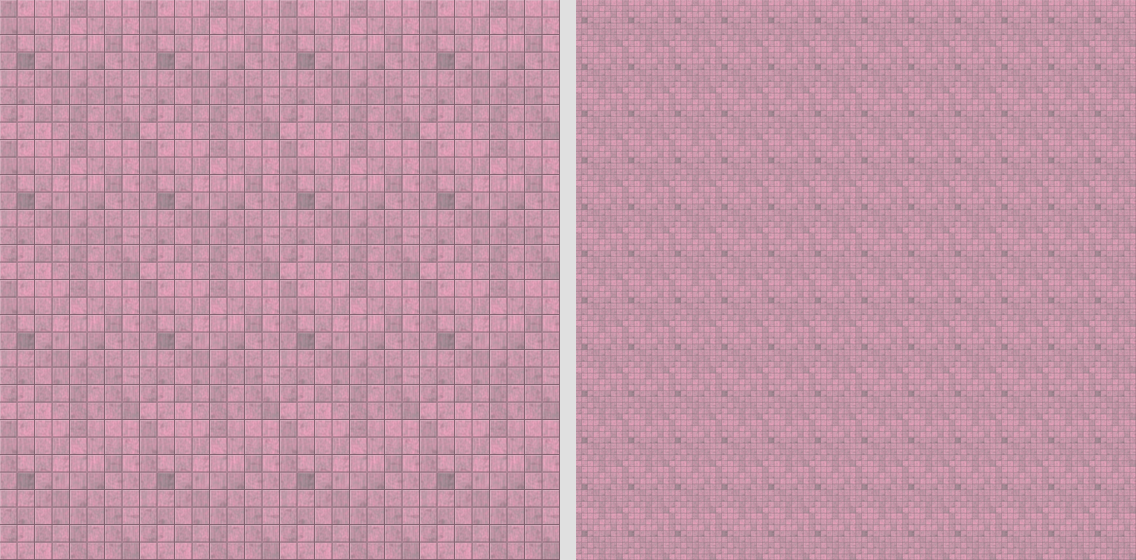
Left: one tile. Right: repeated 3 by 3.
Reproduce this texture procedurally as a Shadertoy shader.

```glsl
// Rose mosaic of small square tiles with bevelled joints and brushed, faded faces.
// An 8 x 8 block of tiles repeats over the canvas; each tile draws its own tone,
// blotches and vertical grain from gradient noise that wraps with the block.

#define TILES 32.0               // tiles across and down
#define BLOCK 8.0                // tiles per repeating block
#define DARK_WIDTH 0.052         // joint shadow, in tiles
#define LIGHT_WIDTH 0.045        // bevel highlight, in tiles
#define DARK_CELL vec2(1.0, 4.0) // most weathered tile of the block
#define GRAIN 0.13               // brightness of the grain
#define PINK vec3(0.850, 0.600, 0.692)
#define FADED vec3(0.700, 0.590, 0.635)
#define JOINT vec3(0.460, 0.345, 0.395)
#define BEVEL vec3(0.880, 0.755, 0.805)

// Two random values in 0..1 for a whole-numbered, non-negative point
vec2 hash2(vec2 cell) {
    uvec2 v = uvec2(cell) * 1664525u + 1013904223u;
    v.x += v.y * 1664525u;
    v.y += v.x * 1664525u;
    v ^= v >> 16u;
    v.x += v.y * 1664525u;
    v.y += v.x * 1664525u;
    v ^= v >> 16u;
    return vec2(v & 65535u) / 65535.0;
}

// Dot of a random unit gradient with the offset from its lattice corner
float corner(vec2 lattice, vec2 offset, vec2 period) {
    float angle = 6.28319 * hash2(mod(lattice, period)).x;
    return dot(vec2(cos(angle), sin(angle)), offset);
}

// Gradient noise with a given number of lattice cells per tile
float noise(vec2 p, vec2 frequency) {
    vec2 period = BLOCK * frequency;
    p *= frequency;
    vec2 i = floor(p), f = fract(p);
    vec2 u = f * f * f * (f * (f * 6.0 - 15.0) + 10.0);
    vec2 e = vec2(1.0, 0.0);
    float low = mix(corner(i, f, period), corner(i + e, f - e, period), u.x);
    float high = mix(corner(i + e.yx, f - e.yx, period),
                     corner(i + 1.0, f - 1.0, period), u.x);
    return mix(low, high, u.y);
}

// Share of a pixel centred at x that lies in the band a..b, per axis
vec2 band(vec2 x, float a, float b, float pixel) {
    vec2 inside = min(x + 0.5 * pixel, b) - max(x - 0.5 * pixel, a);
    return clamp(inside / pixel, 0.0, 1.0);
}

// Face of one tile: fading, blotches, stain and grain
vec3 tileFace(vec2 p, vec2 cell) {
    vec2 look = hash2(cell + 40.0);
    vec2 q = p + floor(BLOCK * hash2(cell + 90.0));
    float weathered = float(cell == DARK_CELL);

    float blotch = noise(q, vec2(2.0)) + 0.6 * noise(q + 3.0, vec2(4.0));
    float streak = noise(q, vec2(9.0, 1.0));
    float speck = noise(q, vec2(9.0, 7.0));
    float fleck = noise(q + 5.0, vec2(7.0, 6.0));
    float stain = smoothstep(0.18, 0.55, noise(q + 2.0, vec2(2.0, 3.0)));

    float fade = 0.16 + 0.45 * look.x + 0.5 * blotch + 0.5 * fleck + 0.45 * weathered;
    vec3 face = mix(PINK, FADED, clamp(fade, -0.1, 1.1));
    float grain = mix(speck, streak, 0.3 + 0.5 * look.y);
    float shade = 1.03 - 0.07 * look.x * look.x - 0.10 * weathered;
    return face * (shade + GRAIN * grain - 0.10 * stain);
}

void mainImage(out vec4 fragColor, in vec2 fragCoord) {
    vec2 p = TILES * fragCoord / iResolution.xy;
    float pixel = TILES / min(iResolution.x, iResolution.y);
    vec3 color = tileFace(p, mod(floor(p), BLOCK));

    // Signed distance past the nearest joint, rightwards and downwards
    vec2 s = (fract(p + 0.5) - 0.5) * vec2(1.0, -1.0);
    vec2 light = band(s, 0.0, LIGHT_WIDTH, pixel);
    vec2 dark = band(s, -DARK_WIDTH, 0.0, pixel);
    color = mix(color, BEVEL, 0.6 * max(light.x, light.y));
    color = mix(color, JOINT, 0.9 * max(dark.x, dark.y));

    fragColor = vec4(color, 1.0);
}
```
